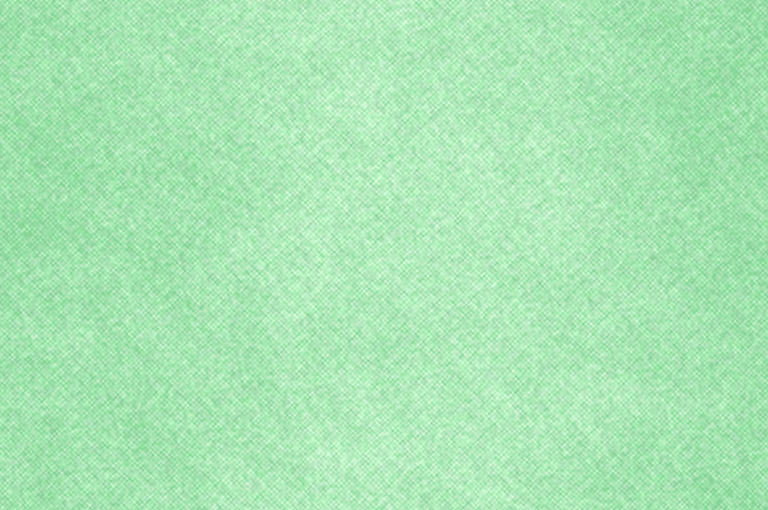
A WebGL 2 fragment shader for this texture:

```glsl
#version 300 es
precision highp float;
// Pale green woven cloth: fine diagonal threads, uneven fibres and a soft central glow.
uniform vec2 u_resolution;
out vec4 fragColor;

const float TAU = 6.2831853;

// Integer hash, result in 0..1
float hash(vec2 cell) {
    uvec2 q = uvec2(cell) * uvec2(1597u, 3571u);
    uint h = (q.x ^ (q.y << 7)) * 747796405u + 289133u;
    h = ((h >> ((h >> 28u) + 4u)) ^ h) * 277803737u;
    return float(((h >> 22u) ^ h) & 65535u) / 65535.0;
}

// Hash of a cell on a skewed grid with whole-number axes a and b;
// cells one full tile apart share the same value.
float wrappedHash(vec2 cell, vec2 a, vec2 b) {
    float period = abs(a.x * b.y - a.y * b.x);
    vec2 k = vec2(b.y * cell.x - a.y * cell.y, a.x * cell.y - b.x * cell.x);
    return hash(floor(k - period * floor((k + 0.5) / period) + 0.5));
}

float cornerSlope(vec2 corner, vec2 offset, vec2 a, vec2 b) {
    float angle = TAU * wrappedHash(corner, a, b);
    return dot(vec2(cos(angle), sin(angle)), offset);
}

// Tiling gradient noise on the skewed grid
float noise(vec2 uv, vec2 a, vec2 b) {
    vec2 p = vec2(dot(a, uv), dot(b, uv));
    vec2 i = floor(p), f = p - i;
    vec2 s = f * f * f * (f * (f * 6.0 - 15.0) + 10.0);
    vec2 r = vec2(1.0, 0.0);
    return mix(
        mix(cornerSlope(i, f, a, b), cornerSlope(i + r, f - r, a, b), s.x),
        mix(cornerSlope(i + r.yx, f - r.yx, a, b), cornerSlope(i + 1.0, f - 1.0, a, b), s.x),
        s.y);
}

void main() {
    vec2 uv = gl_FragCoord.xy / u_resolution;

    // Slightly uneven cloth
    vec2 cloth = uv + 0.004 * vec2(noise(uv, vec2(7, 2), vec2(-3, 5)),
                                   noise(uv, vec2(6, -3), vec2(2, 6)));
    cloth += 0.001 * vec2(noise(uv, vec2(50, 20), vec2(-25, 35)),
                          noise(uv, vec2(45, -24), vec2(28, 33)));

    // Two crossing sets of diagonal threads, worn to a varying depth
    vec2 warpAxis = vec2(146, 97), weftAxis = vec2(146, -97);
    vec2 ridge = cos(TAU * vec2(dot(warpAxis, cloth), dot(weftAxis, cloth)));
    float depth = 0.95 + 1.5 * noise(cloth, vec2(62, 38), vec2(55, -44));
    float tone = 0.45 + 0.115 * depth * (ridge.x + ridge.y);

    // Streaks along single threads, then fibre grain
    tone += 0.17 * noise(cloth, warpAxis, vec2(13, -9));
    tone += 0.17 * noise(cloth, weftAxis, vec2(13, 9));
    tone += 0.38 * noise(cloth, vec2(190, 30), vec2(-40, 125));
    tone += 0.30 * noise(cloth, vec2(95, 40), vec2(-60, 68));

    // Cloudy unevenness and the broad glow
    float glow = 0.03 * cos(TAU * (uv.y - 0.35)) - 0.13 * cos(TAU * (uv.x - 0.03));
    tone += glow + 0.14 * noise(uv, vec2(4, 1), vec2(-1, 3));
    tone += 0.14 * noise(uv, vec2(13, 8), vec2(9, -7));

    vec3 color = mix(vec3(0.52, 0.825, 0.59), vec3(0.83, 0.98, 0.85), clamp(tone, 0.0, 1.1));
    color.g += 0.008 + 0.04 * noise(uv, vec2(60, 15), vec2(-20, 42));
    fragColor = vec4(color, 1.0);
}
```
